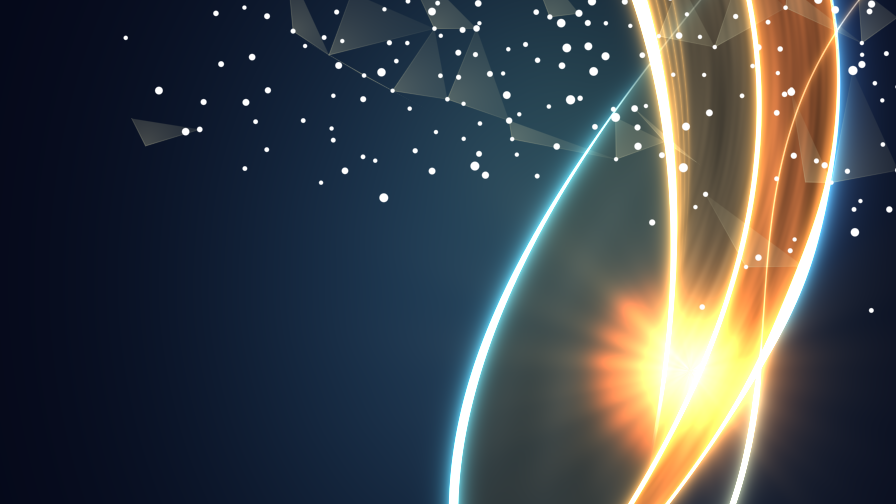
Write a Shadertoy shader that draws this background.

```glsl
// Glowing silk ribbons around a warm sun, under a scattered network of dots on navy.
#define SUN_POS vec2(1.37, 0.264)
#define SUN_SIZE 0.145
#define NAVY vec3(0.015, 0.025, 0.09)
#define BLUE vec3(0.115, 0.225, 0.335)
#define GOLD vec3(1.0, 0.66, 0.25)
#define ICE vec3(0.3, 0.72, 0.78)
#define COPPER vec3(0.66, 0.36, 0.19)
#define SMOKE vec3(0.25, 0.32, 0.31)
#define BIG_CELL 0.125
#define SMALL_CELL 0.052

vec2 hash2(vec2 p) {
    vec3 q = fract(p.xyx * vec3(0.1031, 0.1030, 0.0973));
    q += dot(q, q.yzx + 33.33);
    return fract((q.xx + q.yz) * q.zy);
}

float gradientNoise(vec2 p) {
    vec2 i = floor(p), f = p - i, u = f * f * (3.0 - 2.0 * f);
    vec2 e = vec2(1, 0);
    float a = dot(hash2(i) * 2.0 - 1.0, f);
    float b = dot(hash2(i + e.xy) * 2.0 - 1.0, f - e.xy);
    float c = dot(hash2(i + e.yx) * 2.0 - 1.0, f - e.yx);
    float d = dot(hash2(i + 1.0) * 2.0 - 1.0, f - 1.0);
    return mix(mix(a, b, u.x), mix(c, d, u.x), u.y);
}

// Signed distance to the cubic x = k0 + k1 y + k2 y^2 + k3 y^3; positive to the right
float curveDist(vec2 p, vec4 k) {
    float y = p.y;
    float slope = k.y + y * (2.0 * k.z + 3.0 * y * k.w);
    return (p.x - dot(k, vec4(1, y, y * y, y * y * y))) / sqrt(1.0 + slope * slope);
}

float disc(float d, float radius, float px) {
    return 1.0 - smoothstep(radius - px, radius + px, d);
}

float between(float left, float right, float px) {
    return smoothstep(-px, px, left) * (1.0 - smoothstep(-px, px, right));
}

// White-hot line with a coloured halo
vec3 filament(float d, float width, float spread, vec3 tint, float px) {
    d = abs(d);
    float halo = exp(-max(d - width, 0.0) / spread);
    return vec3(1.0, 0.98, 0.9) * disc(d, width, px) + tint * halo * 0.75;
}

float edgeDist(vec2 p, vec2 a, vec2 b) {
    vec2 e = b - a, q = p - a;
    return (q.x * e.y - q.y * e.x) / max(length(e), 1e-4);
}

float segmentDist(vec2 p, vec2 a, vec2 b) {
    vec2 e = b - a, q = p - a;
    return length(q - e * clamp(dot(q, e) / max(dot(e, e), 1e-6), 0.0, 1.0));
}

// Chance of a dot: crowded along the top, reaching lower on the right
float density(vec2 p) {
    float right = smoothstep(1.1, 1.5, p.x);
    return smoothstep(0.52, 1.02, p.y + 0.22 * right)
        * smoothstep(0.12, 0.75, p.x) * (1.0 - 0.45 * right);
}

vec2 node(vec2 id, float cell) { return (id + 0.05 + 0.9 * hash2(id + 17.0)) * cell; }

// x: dots, y: translucent triangles and links
vec2 network(vec2 p, float cell, float px) {
    vec2 base = floor(p / cell), result = vec2(0);
    for (int j = -2; j <= 1; j++)
    for (int i = -2; i <= 1; i++) {
        vec2 id = base + vec2(i, j), h = hash2(id + 71.0);
        vec2 a = node(id, cell);
        float chance = density(a);
        float radius = mix(0.0042, 0.0092, h.y * h.y * h.y);
        result.x = max(result.x, step(h.x, chance) * disc(length(p - a), radius, px));
        vec2 b = node(id + vec2(1, 0), cell), c = node(id + vec2(0, 1), cell);
        float side = sign(edgeDist(c, a, b));
        float inner = side * min(edgeDist(p, a, b), min(edgeDist(p, b, c) , edgeDist(p, c, a)));
        if (side < 0.0) inner = -max(edgeDist(p, a, b), max(edgeDist(p, b, c), edgeDist(p, c, a)));
        float fade = exp(-length(p - a) / cell);
        float link = disc(min(segmentDist(p, a, b), segmentDist(p, a, c)), 0.0008, px);
        result.y += step(h.y, chance * 0.75) * fade * (0.32 * smoothstep(-px, px, inner) + 0.3 * link);
    }
    return result;
}

void mainImage(out vec4 fragColor, in vec2 fragCoord) {
    vec2 p = fragCoord / iResolution.y;
    float px = 0.8 / iResolution.y, y = p.y;

    // Backdrop
    vec2 q = (p - vec2(1.0, 0.45)) / vec2(0.62, 0.78);
    vec2 t = (p - vec2(1.17, 0.72)) / vec2(0.33, 0.4);
    vec3 col = mix(NAVY, BLUE, exp(-dot(q, q))) + vec3(0.06, 0.09, 0.04) * exp(-dot(t, t));

    // Ribbon edges, from left to right
    float arc = curveDist(p, vec4(0.900, 0.0247, 0.601, -0.136));
    float spine = curveDist(p, vec4(1.2727, 0.2178, -0.1369, -0.0846));
    float sweep = curveDist(p, vec4(1.252, 0.6102, -0.3225, -0.0537));
    float outer = curveDist(p, vec4(1.324, 0.7751, -0.3994, -0.0497));
    float strand = curveDist(p, vec4(1.454, 0.3457, -0.725, 0.6297));

    // Silk fills with lengthwise streaks
    float silk = gradientNoise(vec2(sweep * 38.0, y * 2.0)) + 0.5 * gradientNoise(vec2(outer * 90.0, y * 3.0));
    float sheen = gradientNoise(vec2(arc * 14.0, y * 3.0 + p.x * 4.0));
    col = mix(col, mix(vec3(0.20, 0.23, 0.22), SMOKE, smoothstep(0.0, 0.6, y)) + 0.05 * sheen,
        0.75 * between(arc, max(spine, outer), px));
    col = mix(col, vec3(0.42, 0.35, 0.25) * (1.0 + 0.5 * silk), 0.75 * between(spine, sweep, px));
    col = mix(col, COPPER * (1.0 + 0.7 * silk), 0.85 * between(sweep, outer, px));
    col += vec3(0.12, 0.2, 0.36) * exp(-max(outer, 0.0) / 0.05) * step(0.0, outer) * smoothstep(0.25, 0.6, y);

    // Sun with uneven rays
    vec2 toSun = p - SUN_POS;
    float r = length(toSun), s = r / SUN_SIZE;
    float rays = 1.0 + 1.3 * gradientNoise(toSun / max(r, 1e-3) * 5.0 + 9.0);
    col += vec3(1.0, 0.45, 0.12) * exp(-s * s) * 1.1 + vec3(1.0, 0.85, 0.42) * exp(-2.4 * s * s);
    col += vec3(0.30, 0.20, 0.09) * exp(-s * 0.9) * rays;
    col += vec3(0.3, 0.06, 0.0) * exp(-pow((s - 1.1) / 0.28, 2.0)) * smoothstep(0.0, -0.1, toSun.x + 0.0) * rays;

    // Network facets sit behind the bright edges
    vec2 large = network(p, BIG_CELL, px);
    float dots = max(large.x, network(p + 3.0 * SMALL_CELL * 0.0, SMALL_CELL, px).x);
    col = mix(col, vec3(0.78, 0.77, 0.62), min(large.y, 0.55));

    // Bright edges
    float low = 1.0 - smoothstep(0.2, 0.34, y);
    float bulge = exp(-pow((y - 0.43) / 0.17, 2.0));
    col += filament(arc, 0.0015 + 0.0075 * (1.0 - smoothstep(0.15, 0.8, y)), 0.015, ICE, px)
        * (1.0 - 0.85 * smoothstep(0.65, 0.9, y));
    col += filament(spine, 0.003 + 0.011 * y * y, 0.012, GOLD, px) * smoothstep(0.1, 0.3, y);
    col += filament(sweep, 0.0045, 0.011, GOLD, px);
    col += filament(outer, 0.003 + 0.009 * bulge, 0.013, mix(GOLD, ICE, step(0.0, outer) * smoothstep(0.25, 0.4, y)), px)
        * (1.0 - 0.5 * smoothstep(0.65, 1.0, y));
    col += filament(strand, 0.0012 + 0.0045 * low, 0.006 + 0.008 * low, mix(GOLD, ICE, 0.5 * low), px) * mix(0.4, 1.0, low);

    // Fine gold threads fanning from the spine
    for (int i = 1; i <= 4; i++) {
        float thread = abs(spine - 0.021 * float(i) * (y - 0.25));
        col += GOLD * 0.35 * exp(-thread / 0.0035) * smoothstep(0.35, 0.9, y);
    }

    col = mix(col, vec3(1), dots);
    fragColor = vec4(clamp(col, 0.0, 1.0), 1.0);
}
```
